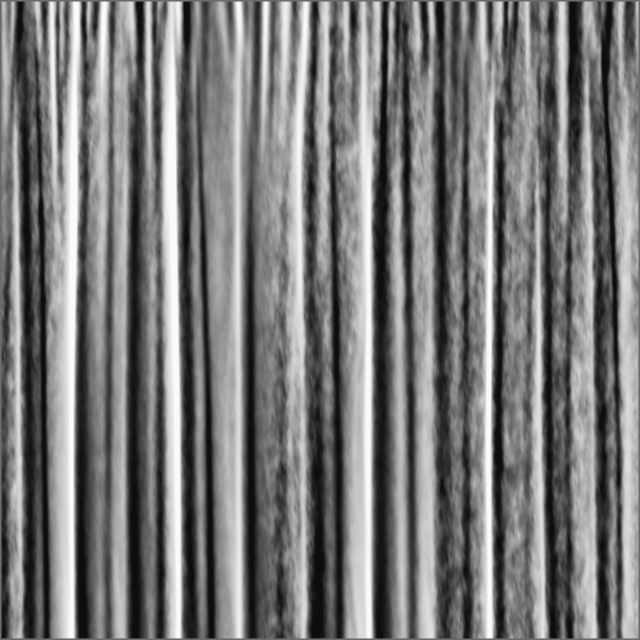
This texture is drawn by a WebGL 1 fragment shader. Its source:

```glsl
precision highp float;
uniform vec2 u_resolution;

float hash(vec2 p) {
  return fract(sin(dot(p, vec2(127.1, 311.7))) * 43758.5453);
}

float noise(vec2 p) {
  vec2 i = floor(p), f = fract(p);
  f = f * f * (3.0 - 2.0 * f);
  return mix(mix(hash(i), hash(i + vec2(1.0, 0.0)), f.x),
             mix(hash(i + vec2(0.0, 1.0)), hash(i + vec2(1.0, 1.0)), f.x), f.y);
}

float bump(float d, float width) {
  return exp(-d * d / (width * width));
}

// Long folds: a soft shoulder, a thin lit crest and two dark hollows each
float longFolds(float u, float y) {
  float light = 0.0;
  for (int k = -2; k <= 2; k++) {
    float id = floor(u) + float(k);
    float r = hash(vec2(id, 3.0)), s = hash(vec2(id, 8.0));
    float d = u - id - (r - 0.5) * 0.35 * y * y;
    float strength = 0.8 - 0.4 * cos(2.513 * (id - 2.0));
    float narrow = mix(1.1, 0.7, y);
    float slope = d < 0.0 ? mix(0.12, 0.2, s) : mix(0.06, 0.09, r);
    light += 0.3 * strength * bump(d, slope * narrow);
    light += 0.24 * strength * bump(d - 0.015, 0.055);
    light += 0.16 * bump(d + 0.2, 0.22);
    light -= 0.32 * bump(d - 0.2, mix(0.08, 0.16, s) * narrow);
    // Second hollow leans away from the crest toward the hem
    float hollow = d - mix(0.5, 0.78, r) + (s - 0.5) * 0.5 * y * y;
    light -= mix(0.2, 0.46, s) * bump(hollow, mix(0.06, 0.1, r) * narrow);
    light += 0.2 * bump(hollow + 0.17, 0.09) * s;
  }
  return light;
}

// Gathered pleats: spikes hanging from the top, each with its own length
float topPleats(float u, float y) {
  float light = 0.0;
  for (int k = -1; k <= 2; k++) {
    float id = floor(u) + float(k);
    float r = hash(vec2(id, 21.0)), s = hash(vec2(id, 34.0));
    float drop = (1.0 - y) / mix(0.12, 0.5, r * r);
    float fade = 1.0 - smoothstep(0.1, 1.0, drop);
    float d = u - id - (s - 0.5) * (0.6 + 0.7 * drop);
    float width = mix(0.16, 0.3, s) * mix(1.0, 0.5, min(drop, 1.0));
    float depth = mix(0.24, 0.44, hash(vec2(id, 55.0)));
    light += fade * depth * (bump(d, width) - bump(d - 0.45, width * 1.1));
  }
  return light;
}

void main() {
  vec2 uv = gl_FragCoord.xy / u_resolution;
  float x = uv.x, y = uv.y;

  // Gentle sway and uneven spacing of eleven folds
  float sway = 0.006 * (noise(vec2(x * 7.0, y * 3.0)) - 0.5);
  float u = (x + sway + 0.016 * sin(7.85 * (x - 0.1)) - 0.021) / 0.091;

  float gather = smoothstep(0.72, 1.0, y);
  float shade = 0.46 + longFolds(u, y) * mix(1.0, 0.45, gather);
  float pleatWarp = 0.8 * noise(vec2(x * 14.0, 2.0));
  shade += topPleats((x + sway) * 37.0 + pleatWarp, y);

  // Broad panels and minor creases running the full height
  shade += 0.22 * (noise(vec2(x * 6.0 + 3.0, y * 0.8)) - 0.5);
  shade += 0.32 * bump(x - 0.977, 0.014) * (1.0 - gather);
  shade += 0.24 * (noise(vec2(x * 42.0 + 1.5 * y * sin(x * 23.0), y * 1.3)) - 0.5);
  shade += 0.14 * (noise(vec2(x * 110.0 + 2.0 * sin(y * 5.0), y * 3.0 + 7.0)) - 0.5);

  // Fine wrinkles on two crossing slants, stronger on some panels
  float wrinkle = noise(vec2(x * 120.0 + y * 22.0, y * 34.0 - x * 45.0))
                + noise(vec2(x * 135.0 - y * 26.0, y * 40.0 + x * 60.0))
                + 0.8 * noise(vec2(x * 260.0 + y * 50.0, y * 85.0 - x * 90.0)) - 1.4;
  float panel = smoothstep(0.3, 0.75, noise(vec2(x * 11.0, 5.0 + y)));
  shade += wrinkle * mix(0.05, 0.16, panel) * (1.0 - smoothstep(0.55, 0.9, shade))
         * smoothstep(-0.1, 0.3, shade);

  // Soft limits for deep hollows and lit crests
  shade = mix(shade, smoothstep(0.0, 1.0, shade), 0.5);
  shade = clamp(shade, 0.05, 0.98);

  // Thin grey selvage
  vec2 rim = min(uv, 1.0 - uv);
  shade = mix(0.42, shade, smoothstep(0.001, 0.004, min(rim.x, rim.y)));

  gl_FragColor = vec4(vec3(shade), 1.0);
}
```
